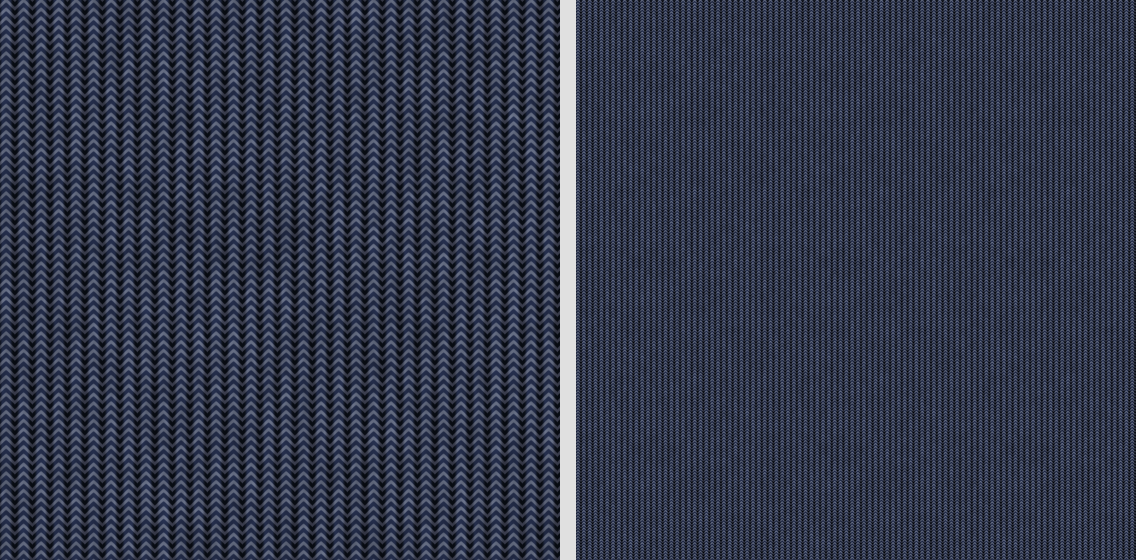
Left, the tile; right, the same tile 3 across and 3 down.
Give the GLSL for this texture, as a three.js fragment shader.

```glsl
// Dark navy knit: 32 columns of 64 stacked chevron stitches, light grey yarn
// over gaps that run from blue under each peak to near black in the valleys.
// Soft cosine bands make the yarn; wrapping gradient noise adds the wear.
varying vec2 vUv;

float hash(vec2 p) {
  vec3 q = fract(vec3(p.xyx) * 0.1031);
  q += dot(q, q.yzx + 33.33);
  return fract((q.x + q.y) * q.z);
}

// Dot of a random unit gradient, repeated every period, with the offset
float corner(vec2 cell, vec2 offset, vec2 period) {
  float angle = 6.28318 * hash(mod(cell, period) + 7.0);
  return dot(vec2(cos(angle), sin(angle)), offset);
}

float gradientNoise(vec2 p, vec2 period) {
  vec2 i = floor(p);
  vec2 f = fract(p);
  vec2 w = f * f * f * (f * (f * 6.0 - 15.0) + 10.0);
  vec2 e = vec2(1.0, 0.0);
  float low = mix(corner(i, f, period), corner(i + e.xy, f - e.xy, period), w.x);
  float high = mix(corner(i + e.yx, f - e.yx, period), corner(i + e.xx, f - e.xx, period), w.x);
  return mix(low, high, w.y);
}

void main() {
  // Column cell: fromPeak is 0 on the rib and 0.5 in the valley
  float across = vUv.x * 32.0 + 0.15;
  float fromPeak = abs(fract(across) - 0.5);
  float valley = smoothstep(0.18, 0.42, fromPeak);

  // Soft arms falling one row to each side of a narrow tip
  float arm = sqrt(fromPeak * fromPeak + 0.002);
  float wave = 0.5 + 0.5 * cos(6.28318 * (vUv.y * 64.0 + arm * 2.0));
  float yarn = smoothstep(0.24, 0.94, wave);

  // Yarn over shaded gap: the blue holds along the arm, the valley is a dark dot
  vec3 gap = mix(vec3(0.135, 0.17, 0.28), vec3(0.03, 0.045, 0.07), valley);
  vec3 thread = mix(vec3(0.37, 0.40, 0.48), vec3(0.21, 0.22, 0.28), valley);
  vec3 color = mix(gap, thread, yarn);

  // Uneven dye: faint patches, short streaks and fine fibres
  float wear = 0.06 * gradientNoise(vUv * 6.0, vec2(6.0));
  wear += 0.12 * gradientNoise(vUv * vec2(32.0, 16.0), vec2(32.0, 16.0));
  wear += 0.16 * gradientNoise(vUv * vec2(96.0, 64.0), vec2(96.0, 64.0));
  gl_FragColor = vec4(color * (1.0 + wear), 1.0);
}
```
